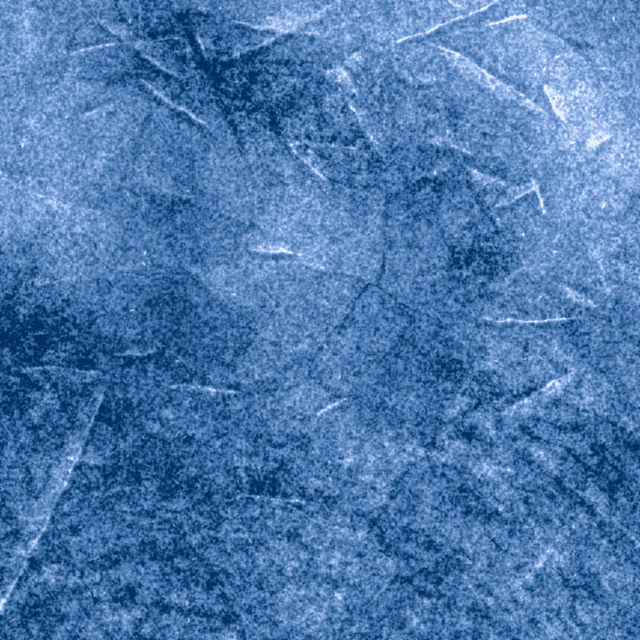
Give the GLSL for this texture, as a Shadertoy shader.

```glsl
const vec3 ICE_RAMP[8] = vec3[8](
    vec3(0.01, 0.18, 0.38), vec3(0.06, 0.26, 0.47), vec3(0.19, 0.39, 0.60),
    vec3(0.31, 0.49, 0.71), vec3(0.42, 0.58, 0.80), vec3(0.55, 0.69, 0.89),
    vec3(0.71, 0.81, 0.97), vec3(0.90, 0.94, 0.98));
const float BASE_TONE = 3.1;        // position on the ramp, 0 to 7
const float CLOUD_AMOUNT = 1.7;
const float FACET_AMOUNT = 0.7;
const float STREAK_AMOUNT = 0.75;
const float MOTTLE_AMOUNT = 2.3;
const float GRAIN_AMOUNT = 1.35;
const float GRAIN_SCALE = 215.0;
const int SHARD_COUNT = 34;
const vec2 FLOW_CENTER = vec2(0.35, -0.45);

float hash(vec2 p) {
    vec3 q = fract(p.xyx * vec3(0.1031, 0.1030, 0.0973));
    q += dot(q, q.yzx + 33.33);
    return fract((q.x + q.y) * q.z);
}

vec2 hash2(vec2 p) { return vec2(hash(p + 17.3), hash(p + 71.9)); }

// Smooth value noise from -1 to 1
float noise(vec2 p) {
    vec2 i = floor(p), f = fract(p);
    f = f * f * (3.0 - 2.0 * f);
    float low = mix(hash(i), hash(i + vec2(1, 0)), f.x);
    float high = mix(hash(i + vec2(0, 1)), hash(i + vec2(1, 1)), f.x);
    return 2.0 * mix(low, high, f.y) - 1.0;
}

float fbm(vec2 p) {
    float sum = 0.0, gain = 0.5;
    for (int i = 0; i < 5; i++) {
        sum += gain * noise(p);
        p = mat2(1.6, 1.2, -1.2, 1.6) * p + 11.7;
        gain *= 0.55;
    }
    return sum;
}

float glow(vec2 p, vec2 center, vec2 radius) {
    vec2 d = (p - center) / radius;
    return exp(-dot(d, d));
}

vec2 turn(vec2 p, float angle) {
    float c = cos(angle), s = sin(angle);
    return vec2(c * p.x + s * p.y, c * p.y - s * p.x);
}

// Tilted planes with fine broken borders
float facets(vec2 p) {
    vec2 cell = floor(p);
    float nearest = 9.0, second = 9.0, plane = 0.0;
    for (int y = -1; y <= 1; y++)
    for (int x = -1; x <= 1; x++) {
        vec2 id = cell + vec2(x, y);
        vec2 d = p - id - hash2(id);
        float dist = length(d);
        if (dist < nearest) {
            second = nearest;
            nearest = dist;
            plane = hash(id + 5.0) - 0.5 + 0.8 * turn(d, 6.28 * hash(id + 9.0)).x;
        } else second = min(second, dist);
    }
    float border = 1.0 - smoothstep(0.0, 0.06, second - nearest);
    return plane + 2.2 * border * noise(p * 2.3 + 4.0);
}

// Thin flake: a sharp bright rim on one side, fading across its width
float shard(vec2 p, vec2 start, float angle, float len, float width) {
    vec2 q = turn(p - start, angle);
    float s = clamp(q.x / len, 0.0, 1.0);
    q.y += 0.12 * len * s * (1.0 - s) + 0.003 * noise(p * 45.0);
    float ends = smoothstep(0.0, 0.08, s) * (1.0 - smoothstep(0.75, 1.0, s));
    float taper = max(width * 4.0 * s * (1.0 - s), 0.002);
    float body = smoothstep(-0.002, 0.002, q.y) * (1.0 - smoothstep(0.6, 1.0, q.y / taper));
    float rim = exp(-pow(q.y / 0.0027, 2.0)) * (0.7 + 0.7 * noise(p * 30.0));
    float shade = glow(q, vec2(q.x, -0.008), vec2(1.0, 0.006));
    return ends * (0.95 * body + 2.2 * rim - 0.8 * shade);
}

void mainImage(out vec4 fragColor, in vec2 fragCoord) {
    vec2 p = fragCoord / iResolution.y;
    vec2 warp = vec2(fbm(p * 5.0), fbm(p * 5.0 + 31.0));
    vec2 w = p + 0.08 * warp;

    // Broad light and deep areas
    float tone = BASE_TONE + CLOUD_AMOUNT * fbm(w * 4.0 + 7.0);
    tone += 2.3 * glow(w, vec2(0.86, 0.82), vec2(0.2, 0.19));
    tone += 2.0 * glow(w, vec2(0.08, 0.73), vec2(0.12, 0.16));
    float deep = glow(turn(w - vec2(0.48, 0.82), -0.45), vec2(0), vec2(0.34, 0.09));
    deep += glow(w, vec2(0.03, 0.49), vec2(0.1, 0.13));
    deep += 1.3 * glow(p + 0.03 * warp, vec2(0.76, 0.59), vec2(0.06, 0.045));
    tone -= 1.3 * deep;
    tone += FACET_AMOUNT * facets(turn(p + 0.03 * warp, -0.5) * vec2(4.0, 6.5) + 3.0);

    // Curved flow streaks through the lower part
    vec2 arm = p + 0.035 * warp - FLOW_CENTER;
    vec2 flow = vec2(length(arm), atan(arm.x, arm.y));
    float lower = 1.0 - smoothstep(0.2, 0.55, p.y + 0.25 * warp.x - 0.12 * p.x);
    float streak = noise(flow * vec2(42.0, 7.0)) + noise(flow * vec2(105.0, 18.0) + 5.0);
    tone += lower * (STREAK_AMOUNT * streak - 0.3);

    // Crumbly mottling, strongest in the deep and streaked ice
    float rough = clamp(0.3 + 0.6 * deep + 0.4 * lower, 0.0, 1.0);
    tone += MOTTLE_AMOUNT * rough * fbm(p * 70.0 + 2.0 * warp);

    // Dark hairline fractures
    float crack = abs(fbm(turn(p, -0.6) * vec2(3.0, 6.0) + 40.0));
    tone -= 1.3 * (1.0 - smoothstep(0.0, 0.03, crack)) * smoothstep(-0.3, 0.4, noise(p * 9.0));

    // Scattered flakes and one long sliver
    float flakes = shard(p, vec2(-0.03, 0.0), 1.13, 0.5, 0.035);
    for (int i = 0; i < SHARD_COUNT; i++) {
        vec2 seed = vec2(float(i) * 3.7 + 1.0, 8.0);
        float angle = mix(-1.2, 0.7, hash(seed)) + 3.1416 * step(0.5, hash(seed + 2.0));
        float size = hash(seed + 6.0);
        vec2 start = vec2(0.04, 0.2) + vec2(0.9, 0.78) * hash2(seed);
        float width = 0.04 * hash(seed + 4.0);
        flakes += shard(p, start, angle, mix(0.06, 0.24, size * size), width);
    }
    tone += clamp(flakes, -1.0, 2.8);

    // Tiny bright chips
    vec2 chipId = floor(p * 42.0);
    vec2 chip = fract(p * 42.0) - mix(vec2(0.25), vec2(0.75), hash2(chipId));
    chip = turn(chip, 3.14 * hash(chipId + 3.0)) * vec2(0.6, 1.4);
    tone += 2.2 * step(0.95, hash(chipId)) * (1.0 - smoothstep(0.04, 0.16, length(chip)));

    // Fine grain
    float grain = noise(p * GRAIN_SCALE) + noise(turn(p, 0.6) * GRAIN_SCALE * 1.6);
    tone += GRAIN_AMOUNT * grain * (0.65 + 0.35 * rough);

    tone = clamp(tone, 0.0, 6.999);
    int level = int(tone);
    fragColor = vec4(mix(ICE_RAMP[level], ICE_RAMP[level + 1], fract(tone)), 1.0);
}
```
